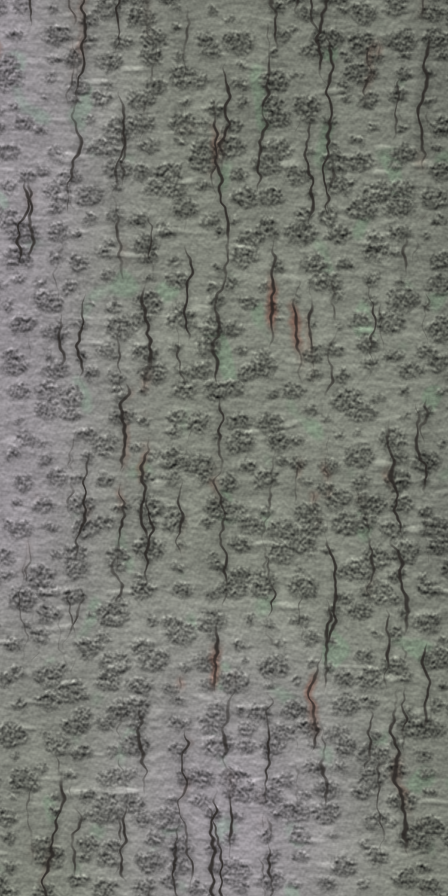
Give the GLSL for this texture, as a WebGL 2 fragment shader.

```glsl
#version 300 es
precision highp float;

uniform vec2 u_resolution;
out vec4 fragColor;

vec2 hash2(vec2 p) {
    vec2 q = vec2(dot(p, vec2(127.1, 311.7)), dot(p, vec2(269.5, 183.3)));
    return fract(sin(q) * 43758.55);
}

float corner(vec2 cell, vec2 offset) {
    return dot(hash2(cell) * 2.0 - 1.0, offset);
}

float gradientNoise(vec2 p) {
    vec2 i = floor(p), f = fract(p);
    vec2 u = f * f * f * (f * (f * 6.0 - 15.0) + 10.0);
    vec2 e = vec2(1.0, 0.0);
    return mix(mix(corner(i, f), corner(i + e.xy, f - e.xy), u.x),
               mix(corner(i + e.yx, f - e.yx), corner(i + e.xx, f - e.xx), u.x), u.y);
}

float fbm(vec2 p) {
    float sum = 0.0, amplitude = 0.6;
    for (int i = 0; i < 4; i++) {
        sum += amplitude * gradientNoise(p);
        p = p * 2.03 + 17.3;
        amplitude *= 0.55;
    }
    return sum;
}

// Scattered rough patches with ragged outlines
float warts(vec2 p) {
    p += 0.022 * vec2(fbm(p * 28.0), fbm(p * 28.0 + 41.0));
    vec2 q = p * vec2(14.0, 20.0);
    vec2 cell = floor(q);
    float d = 1.0;
    for (int y = -1; y <= 1; y++) {
        for (int x = -1; x <= 1; x++) {
            vec2 id = cell + vec2(x, y);
            vec2 center = id + 0.15 + 0.7 * hash2(id);
            d = min(d, length(q - center) - mix(0.12, 0.52, hash2(id + 57.0).x));
        }
    }
    return smoothstep(0.13, -0.13, d);
}

float ridges(vec2 p) {
    return smoothstep(0.22, 0.5, gradientNoise(p * vec2(10.0, 36.0) + 5.0));
}

float grain(vec2 p) {
    return gradientNoise(p * 83.0) + 0.8 * gradientNoise(p * 147.0 + 9.0);
}

float relief(vec2 p, float wart) {
    return 0.5 * wart + 0.3 * ridges(p) + 0.65 * fbm(p * vec2(15.0, 32.0))
         + (0.08 + 0.22 * wart) * grain(p);
}

// Broken, wandering vertical fissures: x is the core, y the soft surround
vec2 cracks(vec2 p) {
    vec2 result = vec2(0.0);
    for (int i = 0; i < 3; i++) {
        float layer = float(i), density = 5.0 + 4.0 * layer;
        float x = p.x + 0.05 * gradientNoise(p * vec2(3.0, 4.0) + layer * 17.0)
                + 0.025 * gradientNoise(p * vec2(8.0, 17.0) + layer * 29.0)
                + 0.012 * gradientNoise(p * vec2(25.0, 45.0));
        float column = floor(x * density);
        float shift = 0.5 * hash2(vec2(column, layer)).x - 0.25;
        float d = abs(fract(x * density) - 0.5 + shift) / density;
        float presence = gradientNoise(vec2(column * 7.37 + layer * 31.0, p.y * 3.7 + column * 3.1));
        presence = smoothstep(0.0, 0.28, presence + 0.2 * gradientNoise(p * vec2(5.0, 22.0)));
        float width = (0.005 - 0.001 * layer) * presence * (0.7 + gradientNoise(p * 38.0));
        result = max(result, presence * vec2(smoothstep(width + 0.003, width * 0.3, d),
                                             smoothstep(0.02, 0.0, d)));
    }
    return result;
}

void main() {
    vec2 p = gl_FragCoord.xy / u_resolution.x;
    float height = u_resolution.y / u_resolution.x;
    float v = p.y / height;

    float wart = warts(p);
    vec2 above = p + vec2(-0.001, 0.006);
    float light = relief(p, wart) - relief(above, warts(above));
    vec2 crack = cracks(p);

    // Broad light across the trunk
    float drift = gradientNoise(p * 2.3 + 3.0);
    float leftGlow = smoothstep(0.45, 0.0, p.x + 0.2 * drift) * smoothstep(0.1, 0.45, v);
    float baseGlow = smoothstep(0.55, 0.0, length((vec2(p.x, v) - vec2(0.52, 0.08)) * vec2(1.2, 1.5)));
    float lilac = clamp(leftGlow + baseGlow + 0.3 * drift, 0.0, 1.0);
    float shade = smoothstep(0.6, 1.1, v) * smoothstep(0.15, 0.7, p.x);

    float tone = 0.515 - 0.135 * wart + 0.07 * ridges(p) + 0.34 * light;
    tone += (0.06 + 0.12 * wart) * grain(p) + 0.1 * fbm(p * vec2(9.0, 6.0));
    tone += 0.055 * leftGlow + 0.07 * baseGlow - 0.05 * shade;
    tone -= 0.04 * smoothstep(0.85, 1.0, p.x);

    vec3 color = tone * mix(vec3(0.985, 1.01, 0.93), vec3(1.02, 0.99, 1.02), lilac);

    // Pale lichen on the smooth bark, rust beside the fissures
    float lichen = smoothstep(0.2, 0.38, gradientNoise(p * vec2(13.0, 10.0) + 71.0)) * (1.0 - wart);
    color = mix(color, color * vec3(0.96, 1.05, 0.99), lichen);
    float rust = smoothstep(0.1, 0.45, gradientNoise(p * vec2(8.0, 5.0) + 23.0)) * crack.y;
    color = mix(color, tone * vec3(1.1, 0.76, 0.66), 0.75 * rust);

    color *= 1.0 - 0.14 * crack.y;
    color = mix(color, vec3(0.17, 0.155, 0.145), 0.85 * crack.x);
    fragColor = vec4(clamp(color, 0.08, 0.85), 1.0);
}
```
